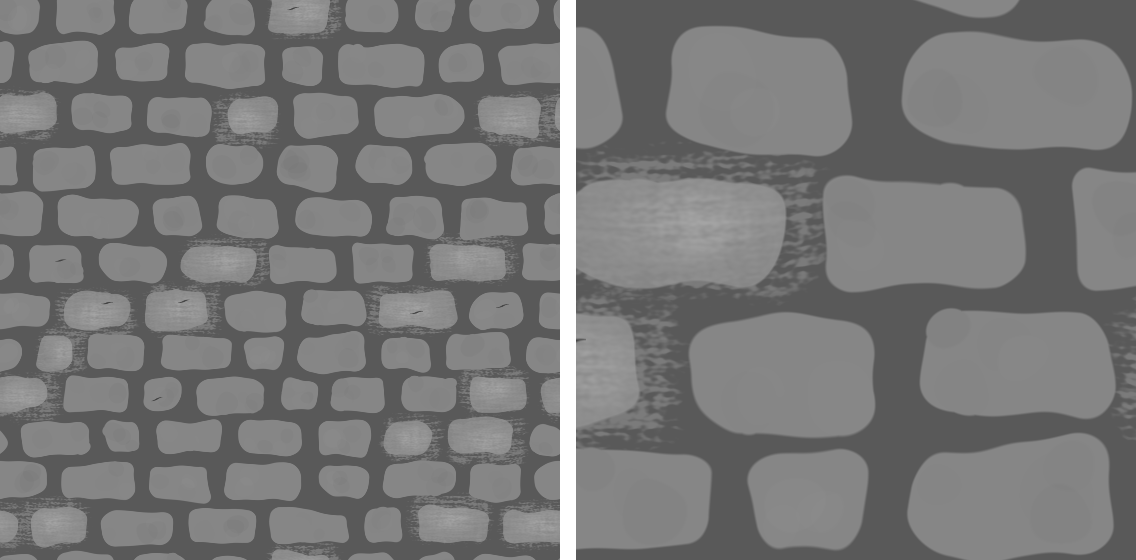
Left: the whole. Right: its middle third, enlarged.
Write a three.js fragment shader that draws this texture.

```glsl
// Painted grey cobblestone wall: twelve uneven rows of blobby stones, some dry-brushed.
varying vec2 vUv;

const float ROWS = 12.0;      // one unit is one row pitch
const float EDGE = 0.012;     // half width of the smoothed outline
const float TAU = 6.2831853;
const vec3 MORTAR = vec3(0.35);
const vec3 STONE = vec3(0.524);
const vec3 CHALK = vec3(0.65);
const vec3 CRACK = vec3(0.27);

float hash(vec2 p) {
  vec3 q = fract(vec3(p.xyx) * 0.1031);
  q += dot(q, q.yzx + 33.33);
  return fract((q.x + q.y) * q.z);
}

float hashOf(vec2 id, float salt) {
  return hash(id * 3.7 + salt * vec2(17.3, 9.1) + 5.0);
}

vec2 gradient(vec2 cell) {
  float a = TAU * hash(cell + 71.0);
  return vec2(cos(a), sin(a));
}

float gradientNoise(vec2 p) {
  vec2 i = floor(p), f = p - i;
  vec2 u = f * f * f * (f * (f * 6.0 - 15.0) + 10.0);
  vec2 e = vec2(1.0, 0.0);
  float low = mix(dot(gradient(i), f), dot(gradient(i + e), f - e), u.x);
  float high = mix(dot(gradient(i + e.yx), f - e.yx), dot(gradient(i + 1.0), f - 1.0), u.x);
  return mix(low, high, u.y);
}

float roundBox(vec2 p, vec2 size, float radius) {
  vec2 d = abs(p) - size + radius;
  return length(max(d, 0.0)) + min(max(d.x, d.y), 0.0) - radius;
}

float fill(float d) { return 1.0 - smoothstep(-EDGE, EDGE, d); }

// Stone outline in x, faint overlap shading from round brush dabs in y
vec2 stoneShape(vec2 q, vec2 size, vec2 id) {
  vec2 n = q * 1.7 + id * 13.7;
  q += 0.11 * vec2(gradientNoise(n), gradientNoise(n + 41.3));
  q.y += q.x * (hashOf(id, 1.0) - 0.5) * 0.14;
  float taper = 1.0 + 0.22 * (hashOf(id, 2.0) - 0.5) * q.x / size.x;
  vec2 body = vec2(size.x, size.y * taper);
  float radius = min(size.x, size.y) * mix(0.4, 0.95, hashOf(id, 3.0));
  float d = roundBox(q, body, radius);
  float shade = 0.0;
  for (int k = 0; k < 4; k++) {
    float s = float(k) * 3.0 + 4.0;
    float r = size.y * mix(0.35, 0.65, hashOf(id, s));
    vec2 spread = max(size - r * 0.86, 0.0);
    vec2 c = (vec2(hashOf(id, s + 1.0), hashOf(id, s + 2.0)) * 2.0 - 1.0) * spread;
    float dab = length(q - c) - r;
    d = min(d, dab);
    shade += fill(dab) * (hashOf(id, s + 0.5) - 0.6) * 0.022;
  }
  return vec2(d, shade);
}

// Bristle coverage: long curved streaks broken up by fine grain
float bristles(vec2 q, vec2 id) {
  float bend = q.y + 0.12 * q.x * q.x * (hashOf(id, 21.0) - 0.3);
  vec2 n = vec2(q.x, bend) + id * 5.3;
  float streak = gradientNoise(n * vec2(2.2, 19.0));
  float grain = gradientNoise(n * vec2(17.0, 31.0) + 8.0);
  float weave = gradientNoise(n * vec2(9.0, 2.5) + 3.0);
  return clamp(0.5 + streak * 0.75 + grain * 0.55 + weave * 0.35, 0.0, 1.0);
}

float crackLine(vec2 q, vec2 id) {
  q -= vec2(hashOf(id, 31.0) - 0.5, hashOf(id, 32.0) - 0.5) * 0.4;
  q.y += 0.3 * q.x * (hashOf(id, 33.0) - 0.5) + 0.03 * sin(q.x * 14.0);
  float width = 0.018 * (1.0 - abs(q.x) / 0.13);
  return fill(abs(q.y) - width) * step(abs(q.x), 0.13) * step(0.91, hashOf(id, 34.0));
}

void main() {
  vec2 p = vec2(vUv.x, 1.0 - vUv.y) * ROWS;
  vec3 stoneColor = STONE;
  float cover = 0.0, spill = 0.0;
  for (int j = -1; j <= 1; j++) {
    // Row layout: seven or eight stones, staggered, with a slow vertical drift
    float row = floor(p.y) + float(j);
    float r = mod(row, ROWS);
    float count = (r < 0.5 || abs(r - 8.0) < 1.5) ? 8.0 : 7.0;
    float pitch = ROWS / count;
    float start = 0.03 + 0.36 * cos(r * TAU * 0.5);
    float middle = row + 0.28 + 0.19 * (1.0 - cos(TAU * (r + 0.9) / ROWS));
    float rowHeight = 0.405 + 0.035 * cos(TAU * (r - 2.5) / ROWS);
    for (int i = -1; i <= 1; i++) {
      float col = floor((p.x - start) / pitch + 0.5) + float(i);
      vec2 id = vec2(mod(col, count), r);
      vec2 next = vec2(mod(col + 1.0, count), r);
      float left = start + pitch * (col - 0.5 + 0.36 * (hashOf(id, 40.0) - 0.5));
      float right = start + pitch * (col + 0.5 + 0.36 * (hashOf(next, 40.0) - 0.5));
      vec2 size = vec2((right - left) * 0.5 - 0.17, rowHeight * mix(0.88, 1.05, hashOf(id, 41.0)));
      vec2 q = p - vec2((left + right) * 0.5, middle + 0.1 * (hashOf(id, 42.0) - 0.5));
      vec2 shape = stoneShape(q, size, id);
      float inside = fill(shape.x);

      // Dry brushing lightens the stone and frays past its outline
      float brushed = step(0.75, hashOf(id, 43.0));
      vec2 shift = vec2(hashOf(id, 44.0) - 0.5, hashOf(id, 45.0) - 0.5) * vec2(0.34, 0.26);
      float strokes = bristles(q, id);
      float sweep = roundBox(q - shift, size + 0.06, 0.25) + (0.5 - strokes) * 0.22;
      float reach = brushed * (1.0 - smoothstep(-0.08, 0.1, sweep));
      float core = 1.0 - smoothstep(0.1, 1.1, length((q - shift) / size));
      vec3 tone = STONE + shape.y;
      tone = mix(tone, CHALK, reach * (0.2 + 0.45 * core) * (0.45 + strokes));
      tone = mix(tone, CRACK, crackLine(q, id));
      stoneColor = mix(stoneColor, tone, inside);
      cover = max(cover, inside);
      spill = max(spill, reach * smoothstep(0.2, 0.8, strokes));
    }
  }
  vec3 ground = mix(MORTAR, STONE, spill * 0.75);
  gl_FragColor = vec4(mix(ground, stoneColor, cover), 1.0);
}
```
